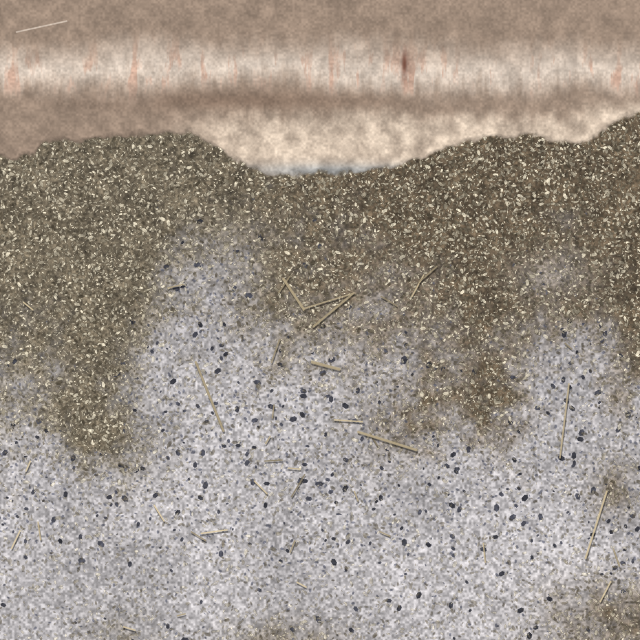
Give the GLSL for this texture, as a Shadertoy shader.

```glsl
// Draws a stained plaster wall above a concrete floor strewn with chaff, chips and straw.
#define SOIL vec3(0.36, 0.325, 0.265)
#define CONCRETE vec3(0.725, 0.71, 0.715)
#define WALL_BROWN vec3(0.63, 0.55, 0.485)
#define WALL_CREAM vec3(0.91, 0.85, 0.79)
#define CHIP vec3(0.23, 0.235, 0.27)
#define HUSK vec3(0.95, 0.91, 0.81)
#define STRAW vec3(0.8, 0.73, 0.59)
#define GRAIN_CELLS 105.0
#define CHIP_CELLS 68.0
#define SHORT_STRAWS 30

vec3 hash3(vec2 p) {
  vec3 q = fract(p.xyx * vec3(0.1031, 0.103, 0.0973));
  q += dot(q, q.yxz + 33.33);
  return fract((q.xxy + q.yzz) * q.zyx);
}

float noise(vec2 p) {
  vec2 i = floor(p), f = fract(p);
  f *= f * (3.0 - 2.0 * f);
  return mix(mix(hash3(i).x, hash3(i + vec2(1, 0)).x, f.x),
    mix(hash3(i + vec2(0, 1)).x, hash3(i + 1.0).x, f.x), f.y);
}

float fbm(vec2 p) {
  float sum = 0.0, amp = 0.5;
  for (int i = 0; i < 5; i++, amp *= 0.5) {
    sum += amp * noise(p);
    p = mat2(1.6, 1.2, -1.2, 1.6) * p + 7.3;
  }
  return sum;
}

float rise(float a, float b, float x) { return smoothstep(a, b, x); }
float fall(float a, float b, float x) { return 1.0 - smoothstep(a, b, x); }
float blob(vec2 p, vec4 b) { vec2 d = (p - b.xy) / b.zw; return exp(-dot(d, d)); }

// Randomly turned angular flecks, one per cell: x = mask, y = tone
vec2 flecks(vec2 p, float cells, float stretch, float size, float amount) {
  vec2 g = p * cells, result = vec2(0);
  float aa = 0.6 * cells / iResolution.y;
  for (int n = 0; n < 9; n++) {
    vec2 id = floor(g) + vec2(n % 3 - 1, n / 3 - 1);
    vec3 h = hash3(id + cells), k = hash3(id + cells * 3.0 + 11.0);
    float a = h.z * 6.283;
    vec2 d = abs(mat2(cos(a), -sin(a), sin(a), cos(a)) * (g - id - h.xy));
    d.x /= stretch;
    float shape = max(d.x + 0.45 * d.y, d.y) - size * (0.4 + k.y);
    result = mix(result, vec2(1, k.z), fall(-aa, aa, shape) * step(k.x, amount));
  }
  return result;
}

float stick(vec2 p, vec4 ends, float width) {
  vec2 d = ends.zw - ends.xy, q = p - ends.xy;
  float px = 0.8 / iResolution.y;
  return fall(width - px, width + px, length(q - d * clamp(dot(q, d) / dot(d, d), 0.0, 1.0)));
}

void layStraw(inout vec3 col, vec2 p, vec4 ends, float width, float tone) {
  col *= 1.0 - 0.4 * stick(p + vec2(-0.001, 0.003), ends, width);
  col = mix(col, STRAW * tone, 0.9 * stick(p, ends, width));
}

// Upper outline of the chaff heap, and the line where it thins out
float heapTop(float x) {
  return 0.753 + 0.028 * rise(0.05, 0.075, x) + 0.012 * rise(0.14, 0.27, x)
    - 0.064 * rise(0.28, 0.42, x) + 0.057 * rise(0.55, 0.78, x)
    - 0.01 * rise(0.82, 0.9, x) + 0.044 * rise(0.91, 0.98, x);
}

float heapFoot(float x) {
  return 0.38 - 0.1 * rise(0.03, 0.14, x) + 0.25 * rise(0.15, 0.26, x)
    - 0.03 * rise(0.28, 0.4, x) - 0.1 * rise(0.55, 0.76, x)
    + 0.06 * rise(0.79, 0.87, x) - 0.05 * rise(0.92, 1.0, x);
}

vec3 wall(vec2 p) {
  float streak = fbm(p * vec2(95, 22)), mottled = fbm(p * 55.0);
  float y = p.y + 0.05 * (fbm(p * vec2(9, 16)) - 0.5) + 0.03 * (streak - 0.5);
  float band = rise(0.835, 0.89, y) * fall(0.885, 0.955, y);
  float ledge = fall(0.79, 0.835, y - 0.02 * rise(0.85, 1.0, p.x)) * rise(0.2, 0.4, p.x);
  vec3 col = mix(WALL_BROWN, WALL_CREAM, band * (0.55 + 0.7 * streak));
  col = mix(col, WALL_CREAM * vec3(0.96, 0.94, 0.91), ledge * (0.45 + 0.8 * mottled));
  col = mix(col, vec3(0.72, 0.5, 0.4), band * 0.5 * rise(0.5, 0.75, streak));
  col = mix(col, vec3(0.48, 0.39, 0.33), 0.5 * blob(p, vec4(0.38, 0.842, 0.22, 0.016)));
  col = mix(col, vec3(0.46, 0.26, 0.2), 0.8 * blob(p, vec4(0.632, 0.9, 0.005, 0.02)));
  col = mix(col, vec3(0.62, 0.65, 0.67), 0.7 * blob(p, vec4(0.52, 0.733, 0.15, 0.012)));
  return mix(col * (0.84 + 0.3 * mottled), WALL_CREAM, 0.7 * stick(p, vec4(0.026, 0.95, 0.104, 0.967), 0.0012));
}

vec3 ground(vec2 p) {
  float cloud = fbm(p * 9.0 + 3.0), clump = fbm(p * 45.0), grit = fbm(p * 150.0);
  // Chaff cover with bare hollows and outlying patches
  float cover = rise(-0.16, 0.17, p.y - heapFoot(p.x) + 0.3 * (cloud - 0.5) + 0.22 * (clump - 0.5));
  cover *= 1.0 - 0.5 * blob(p, vec4(0.36, 0.59, 0.05, 0.06));
  cover *= 1.0 - 0.5 * blob(p, vec4(0.86, 0.57, 0.06, 0.035));
  vec4 patches[7] = vec4[7](vec4(0.19, 0.32, 0.06, 0.06), vec4(0.62, 0.34, 0.07, 0.06),
    vec4(0.77, 0.36, 0.035, 0.05), vec4(0.96, 0.24, 0.035, 0.05), vec4(0.96, 0.03, 0.1, 0.06),
    vec4(0.45, 0, 0.08, 0.035), vec4(0.19, 0, 0.05, 0.04));
  for (int i = 0; i < 7; i++) cover += blob(p, patches[i]) * (cloud + clump - 0.4);
  cover = clamp(cover, 0.0, 1.0);
  vec3 bare = CONCRETE * (0.72 + 0.28 * cloud + 0.34 * grit);
  vec3 soil = SOIL * mix(vec3(1.15), vec3(1, 0.94, 0.89), rise(0.25, 0.65, p.x));
  vec3 col = mix(bare, soil * (0.3 + 0.7 * clump + 0.8 * grit), cover * 0.9);
  // Dark chips on the open floor
  float open = (1.0 - cover) * (0.3 + 0.7 * rise(0.05, 0.25, p.y));
  vec2 chips = flecks(p, CHIP_CELLS, 1.7, 0.18, 0.2 * open);
  col = mix(col, CHIP * 1.6, 0.7 * flecks(p, CHIP_CELLS * 2.0, 1.8, 0.18, 0.25 * open).x);
  col = mix(col, CHIP * (0.75 + 0.6 * chips.y), 0.9 * chips.x);
  // Husks from fine to coarse
  for (float k = 0.0; k < 3.0; k++) {
    vec2 husk = flecks(p, GRAIN_CELLS * (2.1 - 0.45 * k), 2.1, 0.25, (0.15 + 0.65 * cover) * (1.0 - 0.28 * k));
    col = mix(col, mix(SOIL * 0.85, HUSK, husk.y), husk.x * (0.55 + 0.3 * cover));
  }
  return col;
}

void mainImage(out vec4 fragColor, in vec2 fragCoord) {
  vec2 p = fragCoord / iResolution.xy;
  float above = p.y - heapTop(p.x) - 0.022 * (fbm(p * 50.0) - 0.5);
  float onFloor = fall(-0.003, 0.003, above);
  vec3 col = mix(wall(p) * (0.8 + 0.2 * rise(0.0, 0.008, above)), ground(p), onFloor);
  col *= 1.0 + (noise(p * 290.0) - 0.5) * mix(0.14, 0.4, onFloor);
  // Short scattered straws
  for (int i = 0; i < SHORT_STRAWS; i++) {
    vec3 h = hash3(vec2(i, 17)), k = hash3(vec2(i, 53));
    vec2 a = h.xy * vec2(1, 0.68), turn = vec2(cos(h.z * 6.283), sin(h.z * 6.283));
    layStraw(col, p, vec4(a, a + turn * (0.01 + 0.03 * k.x)), 0.0011, 0.65 + 0.5 * k.y);
  }
  // Long straws, each from xy to zw
  vec4 straws[9] = vec4[9](vec4(0.443, 0.564, 0.475, 0.516), vec4(0.475, 0.518, 0.553, 0.542),
    vec4(0.49, 0.49, 0.55, 0.54), vec4(0.306, 0.434, 0.349, 0.327), vec4(0.488, 0.434, 0.53, 0.423),
    vec4(0.523, 0.344, 0.566, 0.341), vec4(0.56, 0.325, 0.65, 0.297),
    vec4(0.889, 0.4, 0.875, 0.285), vec4(0.948, 0.232, 0.915, 0.128));
  for (int i = 0; i < 9; i++) {
    vec3 h = hash3(vec2(i, 91));
    layStraw(col, p, straws[i], 0.001 + 0.0014 * h.x, 0.8 + 0.3 * h.y);
  }
  fragColor = vec4(col, 1);
}
```
